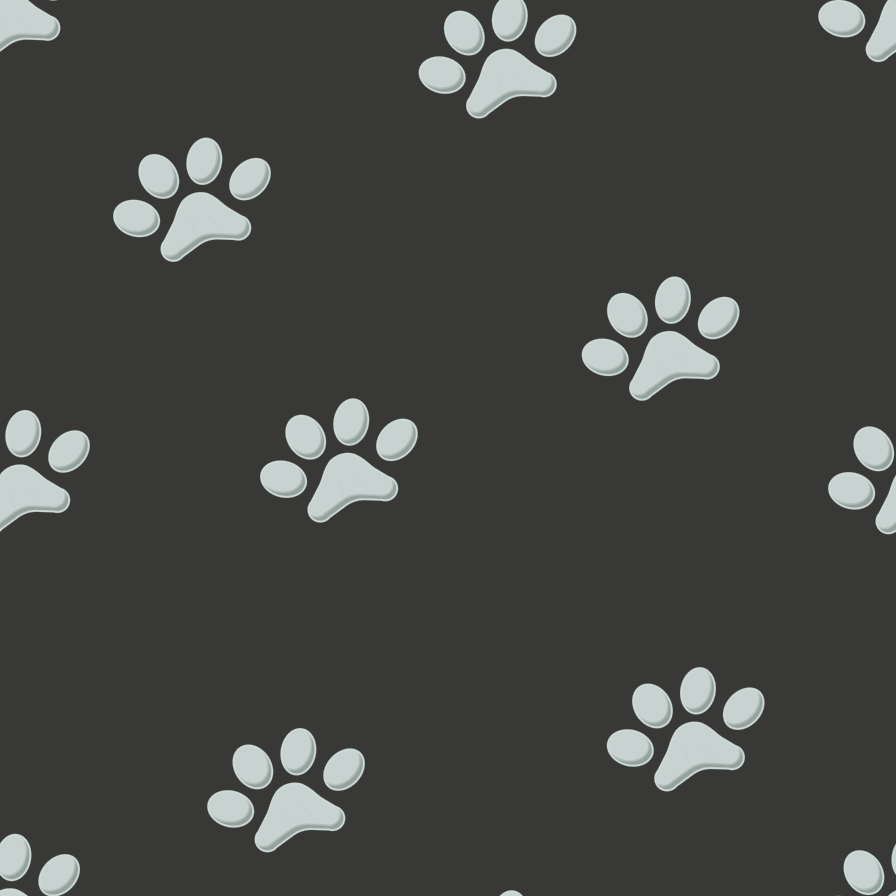
This pattern is drawn by a Shadertoy shader. Its source:

```glsl
// Pale paw prints scattered over a charcoal ground, on a seamlessly wrapping tile.
// The nearest wrapped print is drawn from ellipse toes and a pad of blended tapered
// capsules; a shifted copy of the same distance field leaves shaded crescents.

const vec3 GROUND     = vec3(0.220, 0.220, 0.210);
const vec3 FILL       = vec3(0.780, 0.825, 0.818);
const vec3 RIM        = vec3(0.800, 0.850, 0.832);
const vec3 MID_SHADE  = vec3(0.690, 0.730, 0.720);
const vec3 DARK_SHADE = vec3(0.580, 0.630, 0.610);

// Print lengths are in paw units; PAW_SIZE is one unit as a share of the canvas.
const float PAW_SIZE     = 0.1302;
const float TOE_LENGTH   = 0.204;             // long half axis
const float RIM_WIDTH    = 0.017;
const float MID_WIDTH    = 0.014;
const float PAD_BLEND    = 0.06;
const float CREASE_WIDTH = 0.004;
const float CREASE_DEPTH = 0.18;
const vec2  LIGHT_SHIFT  = vec2(-0.032, 0.038);
const vec2  PAW_MIDDLE   = vec2(0.0, -0.35);  // measured from the top toe

// Top-toe centre of each print on the tile
const int PAW_COUNT = 8;
const vec2 PAWS[PAW_COUNT] = vec2[](
    vec2(0.569, 0.980), vec2(0.228, 0.820), vec2(0.751, 0.665), vec2(0.392, 0.529),
    vec2(0.026, 0.516), vec2(0.779, 0.229), vec2(0.333, 0.161), vec2(0.015, 0.043));

// Toes: centre, angle of the long axis, short half axis
const int TOE_COUNT = 4;
const vec4 TOES[TOE_COUNT] = vec4[](
    vec4(-0.58, -0.49, 2.88, 0.157), vec4(-0.39, -0.13, 2.15, 0.160),
    vec4( 0.00,  0.00, 1.40, 0.152), vec4( 0.392, -0.153, 0.82, 0.152));

// Pad lobes: centre, radius
const vec3 HEEL       = vec3(-0.030, -0.475, 0.196);
const vec3 LEFT_LOBE  = vec3(-0.265, -0.752, 0.110);
const vec3 RIGHT_LOBE = vec3( 0.292, -0.570, 0.110);

float ellipseDistance(vec2 p, vec2 radii) {
    float k = length(p / radii);
    float slope = length(p / (radii * radii));
    return k * (k - 1.0) / max(slope, 1e-4);
}

float taperedCapsule(vec2 p, vec3 a, vec3 b) {
    vec2 axis = b.xy - a.xy;
    float t = clamp(dot(p - a.xy, axis) / dot(axis, axis), 0.0, 1.0);
    return length(p - a.xy - axis * t) - mix(a.z, b.z, t);
}

float smoothMin(float a, float b, float k) {
    float h = max(k - abs(a - b), 0.0) / k;
    return min(a, b) - 0.25 * h * h * k;
}

float padDistance(vec2 p) {
    return smoothMin(taperedCapsule(p, HEEL, LEFT_LOBE),
                     taperedCapsule(p, HEEL, RIGHT_LOBE), PAD_BLEND);
}

float pawDistance(vec2 p) {
    float d = padDistance(p);
    for (int i = 0; i < TOE_COUNT; i++) {
        vec4 toe = TOES[i];
        float c = cos(toe.z), s = sin(toe.z);
        vec2 q = p - toe.xy;
        q = vec2(c * q.x + s * q.y, c * q.y - s * q.x);
        d = min(d, ellipseDistance(q, vec2(TOE_LENGTH, toe.w)));
    }
    return d;
}

// Faint strokes pressed into the pad
float creaseDistance(vec2 p) {
    float left  = taperedCapsule(p, vec3(-0.11, -0.50, 0.0), vec3(-0.07, -0.64, 0.0));
    float right = taperedCapsule(p, vec3( 0.03, -0.46, 0.0), vec3( 0.13, -0.58, 0.0));
    return min(left, right) - CREASE_WIDTH;
}

// Offset from the nearest print, wrapped around the tile, in paw units
vec2 nearestPaw(vec2 uv) {
    vec2 nearest = vec2(1e3);
    for (int i = 0; i < PAW_COUNT; i++) {
        vec2 q = uv - PAWS[i] - PAW_MIDDLE * PAW_SIZE;
        q -= round(q);
        if (dot(q, q) < dot(nearest, nearest)) nearest = q;
    }
    return nearest / PAW_SIZE + PAW_MIDDLE;
}

float coverage(float d, float pixel) {
    return clamp(0.5 - d / pixel, 0.0, 1.0);
}

void mainImage(out vec4 fragColor, in vec2 fragCoord) {
    vec2 p = nearestPaw(fragCoord / iResolution.y);
    float pixel = 1.2 / (iResolution.y * PAW_SIZE);

    float outline = pawDistance(p);
    float inner = outline + RIM_WIDTH;
    float lit = pawDistance(p - LIGHT_SHIFT) + RIM_WIDTH;

    // Lit face, then the two-tone crescent, inside a light rim
    vec3 face = mix(FILL, MID_SHADE, CREASE_DEPTH * coverage(creaseDistance(p), pixel));
    vec3 shade = mix(DARK_SHADE, MID_SHADE, coverage(lit - MID_WIDTH, pixel));
    vec3 body = mix(shade, face, coverage(lit, pixel));
    vec3 paw = mix(RIM, body, coverage(inner, pixel));

    fragColor = vec4(mix(GROUND, paw, coverage(outline, pixel)), 1.0);
}
```
